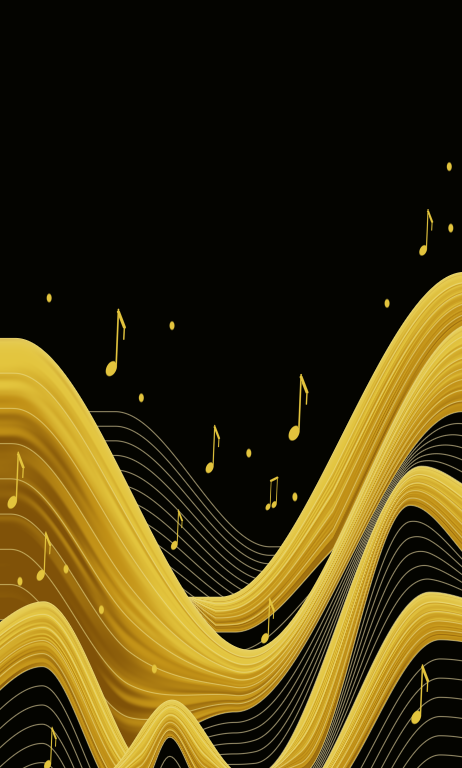
A WebGL 2 fragment shader for this background:

```glsl
#version 300 es
precision highp float;

uniform vec2 u_resolution;
out vec4 fragColor;

// Palette
const vec3 INK = vec3(0.015, 0.015, 0.0);
const vec3 UMBER = vec3(0.50, 0.32, 0.03);
const vec3 GOLD = vec3(0.76, 0.57, 0.09);
const vec3 BRIGHT = vec3(0.89, 0.77, 0.24);
const vec3 PALE = vec3(0.92, 0.87, 0.55);
const vec3 WIRE = vec3(0.58, 0.54, 0.40);

// Sizes, in canvas heights
const float WIRE_WIDTH = 0.0007;
const float RIM_DEPTH = 0.008;
const float WIRE_GAP = 0.025;
const vec2 DOT_SIZE = vec2(0.0032, 0.0055);

// Notes: head position and height; the last two share a beam
const int NOTE_COUNT = 12;
const int FLAGGED = 10;
const vec3 NOTES[NOTE_COUNT] = vec3[](
    vec3(.145, .520, .077), vec3(.551, .674, .053), vec3(.383, .436, .076),
    vec3(.273, .391, .055), vec3(.227, .290, .046), vec3(.016, .346, .065),
    vec3(.053, .251, .056), vec3(.345, .169, .052), vec3(.542, .066, .068),
    vec3(.062, .004, .049), vec3(.349, .340, .034), vec3(.357, .343, .035));
const int DOT_COUNT = 12;
const vec2 DOTS[DOT_COUNT] = vec2[](
    vec2(.064, .612), vec2(.224, .576), vec2(.184, .482), vec2(.324, .410),
    vec2(.384, .353), vec2(.504, .605), vec2(.585, .783), vec2(.587, .703),
    vec2(.086, .259), vec2(.201, .129), vec2(.132, .206), vec2(.026, .243));

float hash(vec2 p) {
    vec3 q = fract(p.xyx * 0.1031);
    q += dot(q, q.yzx + 33.33);
    return fract((q.x + q.y) * q.z);
}

float noise(vec2 p) {
    vec2 i = floor(p), f = fract(p);
    f *= f * (3.0 - 2.0 * f);
    return mix(mix(hash(i), hash(i + vec2(1, 0)), f.x),
               mix(hash(i + vec2(0, 1)), hash(i + vec2(1, 1)), f.x), f.y);
}

// Smooth climb or fall from a to b, and a crest or trough at b
float ease(float x, vec2 a, vec2 b) { return mix(a.y, b.y, smoothstep(a.x, b.x, x)); }
float bend(float x, vec2 a, vec2 b, vec2 c) { return x < b.x ? ease(x, a, b) : ease(x, b, c); }

// Antialiased half plane f > 0, and lines at whole values of f
float slope(float f) { return max(length(vec2(dFdx(f), dFdy(f))), 1e-6); }
float cover(float f) { return clamp(0.5 + f / slope(f), 0.0, 1.0); }
float contour(float f) {
    float d = abs(fract(f + 0.5) - 0.5) / slope(f);
    return 1.0 - smoothstep(-0.7, 0.7, d - WIRE_WIDTH * u_resolution.y);
}

// Gold sheet below its top edge, brushed along its length
void ribbon(inout vec3 col, vec2 p, float top, float low, float lines, float shade) {
    float depth = top - p.y;
    float v = depth / max(top - low, 0.004);
    float brush = noise(vec2(p.x * 12.0, v * 36.0)) - 0.5;
    float light = 0.88 - 0.5 * smoothstep(0.0, 1.0, v) + 0.45 * brush;
    light -= shade * smoothstep(0.08, 0.36, v);
    vec3 gold = mix(UMBER, GOLD, smoothstep(0.0, 0.5, light));
    gold = mix(gold, BRIGHT, smoothstep(0.45, 0.95, light));
    gold = mix(gold, PALE, 0.6 * contour(v * lines));
    gold = mix(gold, PALE, 0.5 * exp(-max(depth, 0.0) / RIM_DEPTH));
    col = mix(col, gold, cover(depth));
}

// Dark space below an edge, strung with wires
void hollow(inout vec3 col, vec2 p, float edge, float strands) {
    col = mix(col, mix(INK, WIRE, contour(strands)), cover(edge - p.y));
}

float segment(vec2 p, vec2 a, vec2 b) {
    vec2 d = b - a;
    return length(p - a - d * clamp(dot(p - a, d) / dot(d, d), 0.0, 1.0));
}

// Note of unit height with its head at the origin
float noteShape(vec2 q, bool flagged) {
    vec2 h = vec2(q.x - 0.35 * q.y, q.y + 0.2 * q.x);
    float d = (length(h / vec2(0.09, 0.135)) - 1.0) * 0.09;
    d = min(d, segment(q, vec2(0.08, 0.03), vec2(0.12, 1.0)) - 0.014);
    if (!flagged) return d;
    d = min(d, segment(q, vec2(0.12, 0.96), vec2(0.22, 0.70)) - 0.026);
    return min(d, segment(q, vec2(0.22, 0.70), vec2(0.21, 0.50)) - 0.012);
}

void main() {
    vec2 p = gl_FragCoord.xy / u_resolution.y;
    float x = p.x, pixel = 1.0 / u_resolution.y;
    vec3 col = INK;

    // Wire veil in the valley
    float veil = (ease(x, vec2(.150, .464), vec2(.352, .288)) - p.y) / ease(x, vec2(.15, .019), vec2(.36, .011));
    col = mix(col, WIRE, contour(veil) * step(-0.4, veil));

    // Great wave: back ribbon, gap, front ribbon
    float front = bend(x, vec2(.020, .560), vec2(.325, .154), vec2(.620, .580));
    float back = ease(x, vec2(.286, .223), vec2(.605, .646));
    float backLow = ease(x, vec2(.306, .177), vec2(.495, .320));
    float frontLow = x < .169 ? ease(x, vec2(.013, .193), vec2(.169, .023))
                              : bend(x, vec2(.169, .023), vec2(.306, .073), vec2(.602, .464));
    ribbon(col, p, back, max(backLow, front), 5.0, 0.0);
    hollow(col, p, backLow, (backLow - p.y) / WIRE_GAP);
    ribbon(col, p, front, frontLow, 8.0, 0.5 * (1.0 - smoothstep(0.06, 0.25, x)));

    // Right hand waves
    float mid = bend(x, vec2(.332, -.009), vec2(.549, .393), vec2(.651, .349));
    float midLow = bend(x, vec2(.391, -.009), vec2(.534, .342), vec2(.651, .245));
    float right = bend(x, vec2(.365, -.055), vec2(.560, .229), vec2(.677, .203));
    float rightLow = bend(x, vec2(.404, -.048), vec2(.573, .167), vec2(.677, .154));
    hollow(col, p, frontLow, 6.0 * (frontLow - p.y) / max(frontLow - mid, 0.02));
    ribbon(col, p, mid, midLow, 5.0, 0.0);
    hollow(col, p, midLow, 6.0 * (midLow - p.y) / max(midLow - right, 0.02));
    ribbon(col, p, right, rightLow, 5.0, 0.0);
    hollow(col, p, rightLow, (rightLow - p.y) / WIRE_GAP);

    // Left hand wave and the small curl
    float left = bend(x, vec2(-.078, .147), vec2(.057, .217), vec2(.208, -.016));
    float leftLow = bend(x, vec2(-.091, .036), vec2(.055, .132), vec2(.163, -.042));
    float curl = bend(x, vec2(.130, -.009), vec2(.224, .089), vec2(.319, -.009));
    float curlLow = bend(x, vec2(.182, -.029), vec2(.221, .040), vec2(.267, -.029));
    ribbon(col, p, left, leftLow, 5.0, 0.0);
    hollow(col, p, leftLow, (leftLow - p.y) / WIRE_GAP);
    ribbon(col, p, curl, curlLow, 5.0, 0.0);
    hollow(col, p, curlLow, (curlLow - p.y) / WIRE_GAP);

    // Notes, their beam, and drifting dots
    float d = segment(p, vec2(.353, .374), vec2(.361, .378)) - 0.0015;
    for (int i = 0; i < NOTE_COUNT; i++)
        d = min(d, noteShape((p - NOTES[i].xy) / NOTES[i].z, i < FLAGGED) * NOTES[i].z);
    for (int i = 0; i < DOT_COUNT; i++)
        d = min(d, (length((p - DOTS[i]) / DOT_SIZE) - 1.0) * DOT_SIZE.x);
    col = mix(col, BRIGHT, 1.0 - smoothstep(-0.7 * pixel, 0.7 * pixel, d));

    fragColor = vec4(col, 1.0);
}
```
